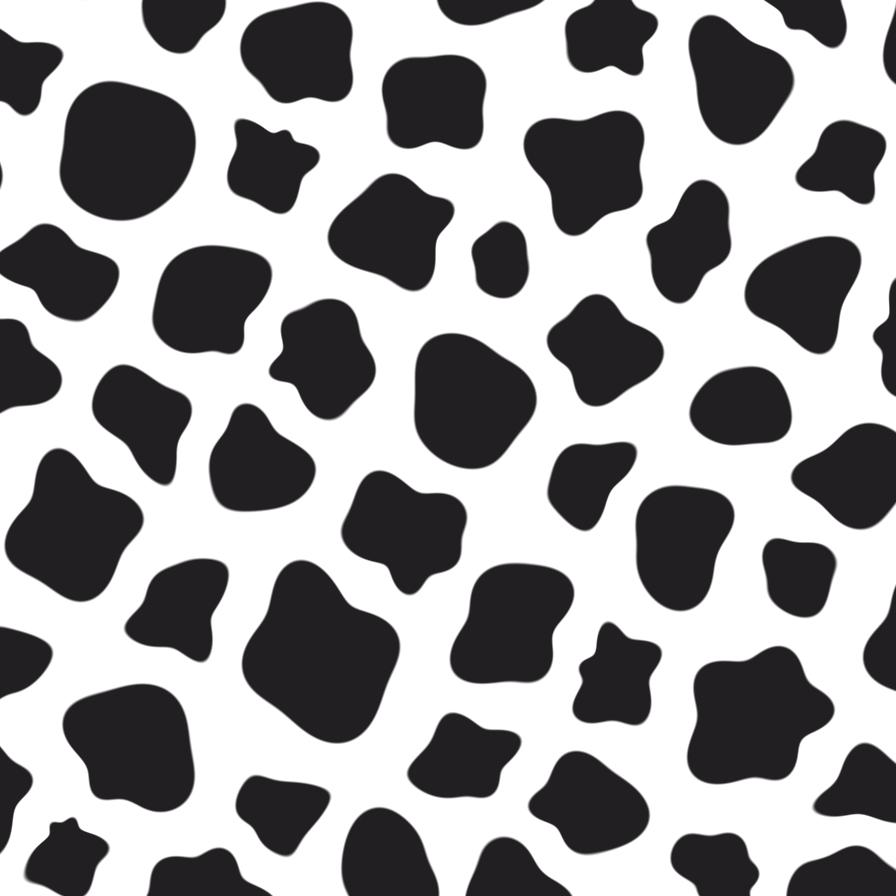
Give the GLSL for this pattern, as a Shadertoy shader.

```glsl
// Cow hide: dark rounded spots of mixed size on white, with even gaps.
// Each spot is a soft-cornered cell between jittered lattice sites, where
// heavier sites claim more room; angular lobes then dent its outline.

const vec3 INK = vec3(0.13, 0.12, 0.13);
const vec3 PAPER = vec3(1.0);
const float CELLS = 6.5;         // lattice cells across the canvas
const float TILT = 0.43;         // lattice rotation in radians
const float JITTER = 0.25;       // site offset, in cells
const float MIN_WEIGHT = 0.37;   // weight of the smallest spot
const float PARITY_BIAS = 0.38;  // alternation of large and small sites
const float HALF_GAP = 0.088;    // half the white channel, in cells
const float MAX_REACH = 0.85;    // largest spot radius, in cells
const float CORNER_RATE = 8.5;   // higher gives tighter corners
const float LOBE_DEPTH = 0.06;   // depth of the dents, in cells
const float SOFTNESS = 0.0016;   // half width of the edge, in canvas units
const float TAU = 6.2831853;

float hash(vec2 p) {
    return fract(sin(dot(p, vec2(127.1, 311.7))) * 43758.5453);
}

// Site of a lattice cell: position in xy, weight in z.
vec3 site(vec2 cell) {
    vec2 offset = vec2(hash(cell), hash(cell + 17.3)) - 0.5;
    float parity = mod(cell.x + cell.y, 2.0);
    float size = mix(hash(cell + 41.7), parity, PARITY_BIAS);
    return vec3(cell + 0.5 + 2.0 * JITTER * offset, mix(MIN_WEIGHT, 1.0, size));
}

// Approximate signed distance to the spot of one cell, negative inside.
float spot(vec2 p, vec2 cell) {
    vec3 own = site(cell);
    vec2 q = p - own.xy;
    float radius = length(q);
    if (radius > MAX_REACH) return 1.0;

    // Smooth maximum of the reach limit and the borders to all neighbours
    float rate = CORNER_RATE / own.z;
    float sum = exp(rate * (radius - MAX_REACH));
    for (int y = -2; y <= 2; y++) {
        for (int x = -2; x <= 2; x++) {
            if (x == 0 && y == 0) continue;
            vec3 other = site(cell + vec2(x, y));
            vec2 toOther = other.xy - own.xy;
            float span = length(toOther);
            float border = span * own.z / (own.z + other.z);
            sum += exp(rate * (dot(q, toOther) / span - border));
        }
    }

    // Three to five lobes, cut inwards so that spots never touch;
    // they fade towards the site, where the angle is undefined
    float lobes = 3.0 + floor(2.5 * hash(cell + 73.1));
    float angle = atan(q.y, q.x + 1e-5);
    float dent = 1.0 + cos(lobes * angle + TAU * hash(cell + 91.9));
    dent *= smoothstep(0.0, 0.4 * own.z, radius);
    return log(sum) / rate + HALF_GAP + LOBE_DEPTH * own.z * dent;
}

void mainImage(out vec4 fragColor, in vec2 fragCoord) {
    float canvas = min(iResolution.x, iResolution.y);
    float c = cos(TILT), s = sin(TILT);
    vec2 p = mat2(c, s, -s, c) * (fragCoord / canvas) * CELLS;

    // Nearest spot among the surrounding cells
    vec2 home = floor(p);
    float dist = 1.0;
    for (int y = -1; y <= 1; y++) {
        for (int x = -1; x <= 1; x++) {
            dist = min(dist, spot(p, home + vec2(x, y)));
        }
    }

    float edge = max(SOFTNESS, 0.75 / canvas) * CELLS;
    fragColor = vec4(mix(INK, PAPER, smoothstep(-edge, edge, dist)), 1.0);
}
```
